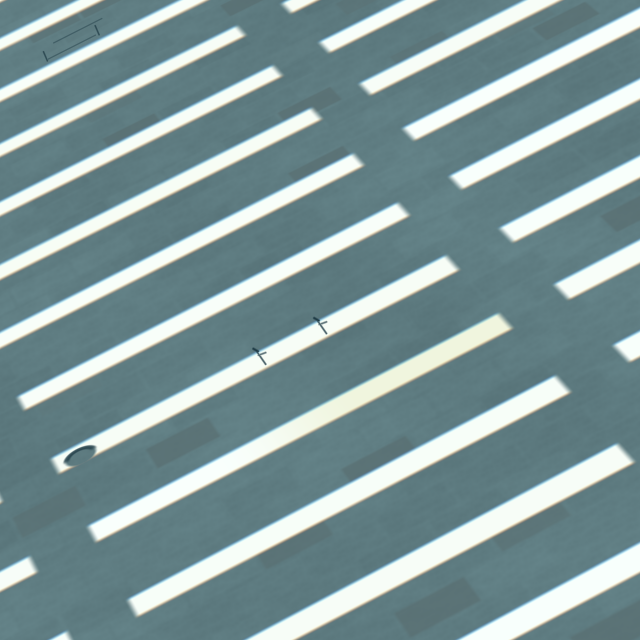
A three.js fragment shader for this pattern:

```glsl
// Rows of bright light bars with aligned gaps, seen at a slant on a grey-teal tiled floor.
// Two families of converging lines give each point a column and a row coordinate;
// bars are boxes in that grid, and tiles, mottling and small marks add the wear.

varying vec2 vUv;

const vec3 FLOOR_DARK = vec3(0.345, 0.455, 0.475);
const vec3 FLOOR_MID = vec3(0.385, 0.505, 0.525);
const vec3 STAIN = vec3(0.34, 0.42, 0.43);
const vec3 BAR_WHITE = vec3(0.975, 1.0, 0.99);
const vec3 BAR_CREAM = vec3(0.94, 0.96, 0.87);
const vec3 INK = vec3(0.12, 0.23, 0.27);

const vec3 HORIZON = vec3(0.418, 1.0, 2.2786);    // line coefficients: x, y, constant
const vec3 ROW_LINE = vec3(0.4952, 1.0, -0.2344);
const vec3 COLUMN_LINE = vec3(-1.0977, 1.0, 0.3648);
const float ROW_DENSITY = 28.37;
const float COLUMN_DENSITY = 2.674;
const float ROW_SIZE = 0.01265;      // row height per squared depth
const float COLUMN_SIZE = 0.2625;    // column length per depth
const float BAR_HALF_LENGTH = 0.4385;
const float BAR_HALF_WIDTH = 0.128;
const float WIDTH_TAPER = 0.018;
const float SIDE_BLUR = 0.0032;
const float END_BLUR = 0.0065;
const float FRINGE = 0.0008;
const float CREAM_ROW = 6.0;
const vec2 TILES = vec2(7.0, 3.0);   // floor tiles per bar cell
const vec2 ALONG = vec2(0.893, -0.45);
const vec2 ACROSS = vec2(0.45, 0.893);
const vec2 NOTCH_CENTER = vec2(0.126, 0.713);
const vec2 NOTCH_RADII = vec2(0.027, 0.012);

float hash(vec2 p) {
  return fract(sin(dot(p, vec2(127.1, 311.7))) * 4375.85);
}

float cellular(vec2 p) {
  vec2 cell = floor(p);
  float nearest = 2.0;
  for (int j = -1; j <= 1; j++)
    for (int i = -1; i <= 1; i++) {
      vec2 c = cell + vec2(float(i), float(j));
      vec2 seed = c + vec2(hash(c), hash(c + 41.3));
      nearest = min(nearest, distance(p, seed));
    }
  return nearest;
}

float stroke(vec2 p, vec2 a, vec2 b, float halfWidth) {
  vec2 ab = b - a;
  float t = clamp(dot(p - a, ab) / dot(ab, ab), 0.0, 1.0);
  return 1.0 - smoothstep(0.0, 2.0 * halfWidth, distance(p, a + ab * t));
}

// Short bar-crossing tick with a side hook and a dark head
float clampMark(vec2 p) {
  float ink = 0.8 * stroke(p, vec2(0.0), vec2(0.016, 0.023), 0.0014);
  ink = max(ink, 0.7 * stroke(p, vec2(0.005, 0.009), vec2(0.016, 0.005), 0.0014));
  return max(ink, stroke(p, vec2(-0.003, -0.001), vec2(0.004, 0.003), 0.0017));
}

vec3 floorColor(vec2 p, vec2 grid) {
  vec2 t = grid * TILES;
  t.x += 0.5 * mod(floor(t.y), 2.0);
  vec2 edge = 0.5 - abs(fract(t) - 0.5);
  float inside = smoothstep(0.0, 0.06, edge.x) * smoothstep(0.0, 0.12, edge.y);
  float tone = hash(floor(t));
  float waves = sin(p.x * 9.0 + 2.0 * sin(p.y * 7.0)) + sin(p.y * 13.0 - p.x * 5.0 + 1.0);
  vec2 streak = vec2(dot(p, ALONG) * 28.0, dot(p, ACROSS) * 85.0);
  float grain = cellular(streak) - 0.5 + 0.5 * (cellular(p * 120.0) - 0.5);
  float light = 0.67 + 0.6 * (tone - 0.5) * inside + 0.13 * waves + 0.4 * grain;
  vec3 color = mix(FLOOR_DARK, FLOOR_MID, light);
  return mix(color, STAIN, 0.65 * inside * smoothstep(0.91, 0.97, tone));
}

void main() {
  vec2 p = vec2(vUv.x, 1.0 - vUv.y);
  vec3 h = vec3(p, 1.0);

  // Perspective grid: x counts columns leftward, y counts rows downward
  float depth = dot(HORIZON, h);
  vec2 grid = vec2(COLUMN_DENSITY * dot(COLUMN_LINE, h), ROW_DENSITY * dot(ROW_LINE, h)) / depth;
  float shifted = grid.x - BAR_HALF_LENGTH + 0.5;
  vec2 id = vec2(floor(shifted), floor(grid.y + 0.5));
  vec2 local = vec2(fract(shifted) - 0.5, grid.y - id.y);

  // Bar coverage, with a slight colour split across the long edges
  float rowHeight = ROW_SIZE * depth * depth;
  float halfWidth = BAR_HALF_WIDTH - WIDTH_TAPER * grid.x + 0.006 * (hash(id) - 0.5);
  vec3 offset = local.y * rowHeight - FRINGE * vec3(1.0, 0.0, -1.0);
  vec3 side = abs(offset) - halfWidth * rowHeight;
  float end = (abs(local.x) - BAR_HALF_LENGTH) * COLUMN_SIZE * depth;
  vec3 bar = 1.0 - smoothstep(vec3(-SIDE_BLUR), vec3(SIDE_BLUR), side);
  bar *= 1.0 - smoothstep(-END_BLUR, END_BLUR, end);

  // Rounded bite out of one bar end, with a dark upper rim
  vec2 q = p - NOTCH_CENTER;
  vec2 bite = vec2(dot(q, ALONG), dot(q, ACROSS)) / NOTCH_RADII;
  float radius = length(bite);
  bar *= smoothstep(0.82, 1.12, radius);
  float rim = (1.0 - smoothstep(0.08, 0.3, abs(radius - 0.88))) * smoothstep(0.1, -0.4, bite.y);

  // Uneven warmth from bar to bar
  float cream = 0.25 * hash(id + 7.0);
  if (id == vec2(0.0, CREAM_ROW)) cream = 1.0 - smoothstep(0.3, 0.62, grid.x);
  vec3 color = mix(floorColor(p, grid), mix(BAR_WHITE, BAR_CREAM, cream), bar);

  // Paired clamps on one bar and a faint bracket on another
  float ink = 0.75 * rim;
  for (int i = 0; i < 2; i++) {
    vec2 step = float(i) * vec2(0.095, -0.048);
    ink = max(ink, clampMark(p - vec2(0.399, 0.546) - step));
    vec2 b = p - vec2(0.068, 0.081) - step * 0.85;
    ink = max(ink, 0.75 * stroke(b, vec2(0.0), vec2(0.006, 0.014), 0.0012));
    vec2 rail = p - vec2(0.074, 0.093) - float(i) * vec2(0.01, -0.026);
    ink = max(ink, 0.45 * stroke(rail, vec2(0.0), vec2(0.075, -0.038), 0.001));
  }
  gl_FragColor = vec4(mix(color, INK, ink), 1.0);
}
```
